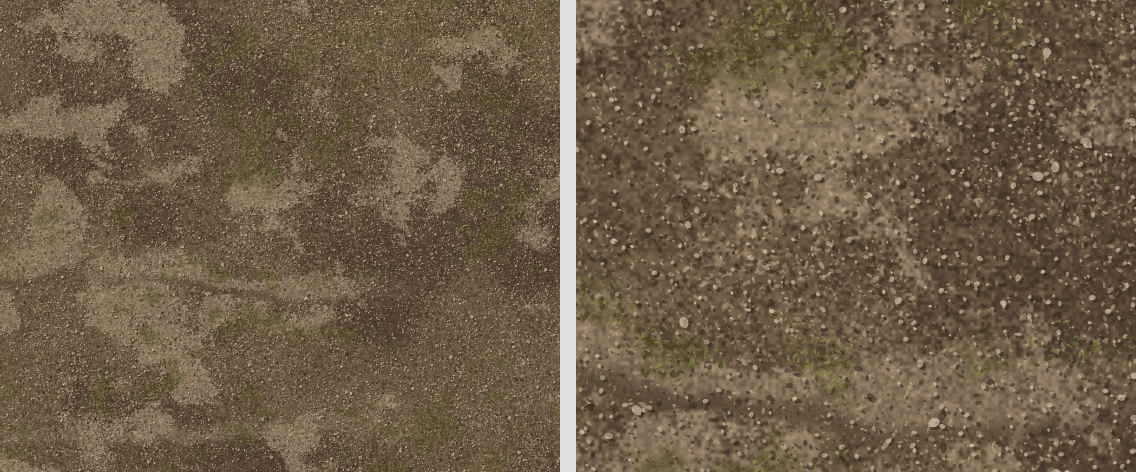
Left, the full canvas; right, a detail of the centre.
This texture is drawn by a WebGL 1 fragment shader. Its source:

```glsl
precision highp float;
uniform vec2 u_resolution;

const vec3 DARK_SOIL = vec3(0.330, 0.265, 0.208);
const vec3 BROWN_SOIL = vec3(0.415, 0.343, 0.260);
const vec3 OLIVE_SOIL = vec3(0.44, 0.37, 0.24);
const vec3 SAND = vec3(0.560, 0.483, 0.390);
const vec3 STRAW = vec3(0.66, 0.59, 0.47);
const vec3 PEBBLE = vec3(0.76, 0.69, 0.58);
const vec3 SHADOW = vec3(0.20, 0.160, 0.115);
const vec3 DARK_GRASS = vec3(0.29, 0.27, 0.14);
const vec3 LIGHT_GRASS = vec3(0.51, 0.51, 0.29);

float hash(vec2 p) {
  vec3 q = fract(p.xyx * 0.1031);
  q += dot(q, q.yzx + 33.33);
  return fract((q.x + q.y) * q.z);
}

float noise(vec2 p) {
  vec2 i = floor(p), f = fract(p);
  f = f * f * (3.0 - 2.0 * f);
  return mix(mix(hash(i), hash(i + vec2(1.0, 0.0)), f.x),
             mix(hash(i + vec2(0.0, 1.0)), hash(i + 1.0), f.x), f.y);
}

vec2 rotate(vec2 p, float angle) {
  float c = cos(angle), s = sin(angle);
  return vec2(c * p.x - s * p.y, s * p.x + c * p.y);
}

float fbm(vec2 p) {
  float sum = 0.0, weight = 0.5;
  for (int i = 0; i < 5; i++) {
    sum += weight * noise(p);
    p = rotate(p, 0.6) * 2.03 + 11.7;
    weight *= 0.5;
  }
  return sum / 0.969;
}

// One randomly turned ellipse per occupied cell
float scatter(vec2 p, float scale, float density, float stretch, float seed) {
  vec2 grid = rotate(p, seed) * scale + seed * 37.0;
  vec2 cell = floor(grid);
  vec2 centre = 0.3 + 0.4 * vec2(hash(cell), hash(cell + 7.3));
  vec2 q = rotate(fract(grid) - centre, 6.2832 * hash(cell + 3.7));
  float size = hash(cell + 23.1);
  float radius = mix(0.14, 0.36, size * size);
  float soft = 0.6 * scale / u_resolution.y;
  float cover = 1.0 - smoothstep(radius - soft, radius + soft, length(q * vec2(1.0, stretch)));
  return cover * step(hash(cell + 11.9), density);
}

// Long drifting band, sharper along its lower edge
float furrow(vec2 p, float height, float slope, float width) {
  float d = p.y - height + slope * p.x + 0.08 * (fbm(p * 7.0) - 0.5);
  return smoothstep(-0.35 * width, 0.1 * width, d) * (1.0 - smoothstep(0.4 * width, width, d));
}

void main() {
  vec2 p = gl_FragCoord.xy / u_resolution.y;
  float fine = noise(p * 400.0 + 5.0) - 0.5;
  float coarse = noise(rotate(p, 0.7) * 210.0) - 0.5;
  float grain = 0.7 * fine + 0.5 * coarse;
  float leftSide = 1.0 - smoothstep(0.55, 0.95, p.x);
  float lowland = 1.0 - smoothstep(0.2, 0.42, p.y);

  // Damp and dry soil
  float mottling = fbm(p * 6.0 + 40.0) + 0.3 * grain + 0.07 * lowland;
  vec3 color = mix(DARK_SOIL, BROWN_SOIL, smoothstep(0.32, 0.72, mottling));
  float haze = smoothstep(0.6, 0.95, p.y + 0.3 * (fbm(p * 6.0 + 70.0) - 0.5))
             * smoothstep(0.45, 0.75, p.x);
  color = mix(color, OLIVE_SOIL, 0.6 * haze * smoothstep(-0.3, 0.3, grain));

  // Pale sand patches and furrows
  vec2 warp = vec2(fbm(p * 12.0 + 3.0), fbm(p * 12.0 + 19.0)) - 0.5;
  float patchField = fbm(p * vec2(9.5, 12.0) + warp + 8.0) + 0.1 * leftSide - 0.075 + 0.09 * grain;
  float sand = smoothstep(0.55, 0.66, patchField);
  float gaps = smoothstep(0.30, 0.44, fbm(p * vec2(4.0, 9.0) + 31.0) + 0.08 * grain);
  float upperBand = furrow(p, 0.43, 0.06, 0.075);
  float lowerBand = furrow(p, 0.07, -0.02, 0.04);
  sand = max(sand, max(upperBand, 0.6 * lowerBand) * gaps * leftSide);
  color = mix(color, SAND, 0.85 * sand);
  float ledge = furrow(p, 0.412, 0.06, 0.016) * gaps * leftSide;
  color = mix(color, SHADOW, 0.5 * ledge * smoothstep(-0.2, 0.2, grain));
  color *= 1.0 + 0.42 * grain;

  // Dry plant litter
  float litter = smoothstep(0.46, 0.66, fbm(p * 9.0 + 90.0) + 0.07 * lowland);
  for (int i = 0; i < 4; i++) {
    float layer = float(i);
    float density = (0.13 + 0.4 * litter) * (1.0 - 0.3 * sand);
    float fleck = scatter(p, 95.0 + 28.0 * layer, density, 1.9, 1.3 + layer);
    color = mix(color, STRAW * (0.95 + 0.5 * coarse), 0.62 * fleck);
  }

  // Pebbles and small hollows
  for (int i = 0; i < 3; i++) {
    float layer = float(i);
    float scale = 85.0 + 40.0 * layer;
    float density = (0.05 + 0.06 * layer) * (1.0 - 0.45 * sand);
    float hollow = scatter(p + vec2(-0.002, 0.002), scale, density, 1.3, 5.1 + layer);
    float stone = scatter(p, scale, density, 1.3, 5.1 + layer);
    float pit = scatter(p, scale, 0.17, 1.5, 9.4 + layer);
    color = mix(color, SHADOW, 0.55 * max(hollow, pit));
    color = mix(color, PEBBLE * (0.95 + 0.3 * fine), 0.85 * stone);
  }

  // Grass tufts
  float tuft = smoothstep(0.53, 0.72, fbm(p * vec2(19.0, 24.0) + 55.0))
             * smoothstep(0.38, 0.62, noise(p * 6.0 + 14.0));
  color = mix(color, DARK_GRASS, 0.4 * tuft);
  for (int i = 0; i < 5; i++) {
    float layer = float(i);
    float blade = scatter(p, 64.0 + 15.0 * layer, 1.4 * tuft, 2.6, 13.2 + layer);
    float light = clamp(0.22 * layer + 1.1 * coarse + 0.1, 0.0, 1.0);
    color = mix(color, mix(DARK_GRASS, LIGHT_GRASS, light), 0.85 * blade);
  }

  gl_FragColor = vec4(color, 1.0);
}
```
